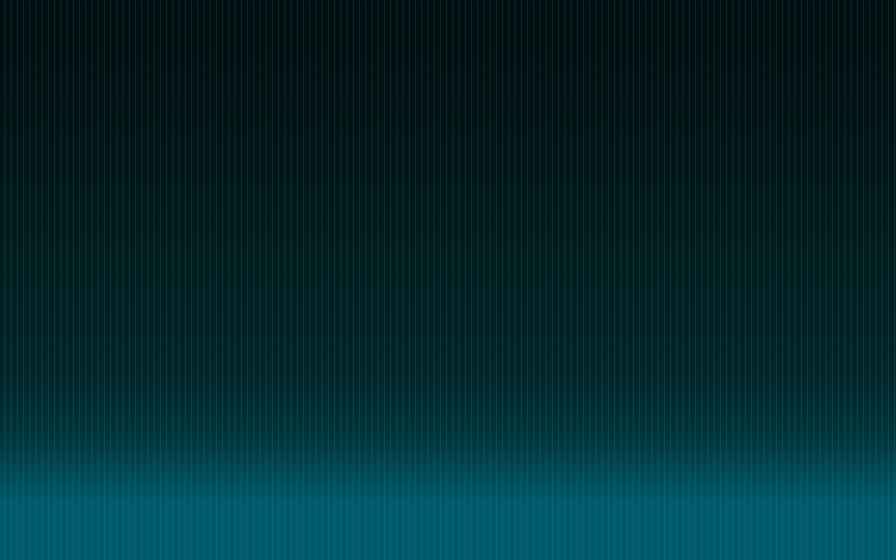
Write a Shadertoy shader that draws this background.

```glsl
#define STRIPE_COUNT 144.0
#define STRIPE_PHASE 0.78
#define STRIPE_WIDTH 0.20
#define STRIPE_LIGHT vec3(0.035, 0.075, 0.075)
#define FLOOR_COLOR vec3(0.004, 0.352, 0.412)
#define GLOW_COLOR vec3(0.004, 0.200, 0.228)
#define HAZE_COLOR vec3(0.004, 0.144, 0.160)
#define MIDDLE_COLOR vec3(0.004, 0.108, 0.119)
#define UPPER_COLOR vec3(0.004, 0.066, 0.077)
#define TOP_COLOR vec3(0.003, 0.050, 0.060)

// Linear blend that starts and ends at the given heights
float ramp(float start, float end, float height) {
    return clamp((height - start) / (end - start), 0.0, 1.0);
}

// Vertical gradient: bright floor, short glow, long dark fade
vec3 backdrop(float height) {
    vec3 color = mix(FLOOR_COLOR, GLOW_COLOR, ramp(0.10, 0.225, height));
    color = mix(color, HAZE_COLOR, ramp(0.225, 0.325, height));
    color = mix(color, MIDDLE_COLOR, ramp(0.325, 0.54, height));
    color = mix(color, UPPER_COLOR, ramp(0.54, 0.82, height));
    return mix(color, TOP_COLOR, ramp(0.82, 1.0, height));
}

// Antialiased coverage of the evenly repeated thin vertical lines
float stripes(float x) {
    float pixel = STRIPE_COUNT / iResolution.x;
    float offset = abs(fract(x * STRIPE_COUNT - STRIPE_PHASE + 0.5) - 0.5);
    float coverage = (0.5 * (STRIPE_WIDTH + pixel) - offset) / pixel;
    return clamp(coverage, 0.0, min(1.0, STRIPE_WIDTH / pixel));
}

void mainImage(out vec4 fragColor, in vec2 fragCoord) {
    vec2 uv = fragCoord / iResolution.xy;
    vec3 color = backdrop(uv.y);

    // Lines are softer over the bright floor
    float strength = mix(0.55, 1.0, smoothstep(0.08, 0.30, uv.y));
    color += STRIPE_LIGHT * strength * stripes(uv.x);

    fragColor = vec4(color, 1.0);
}
```
